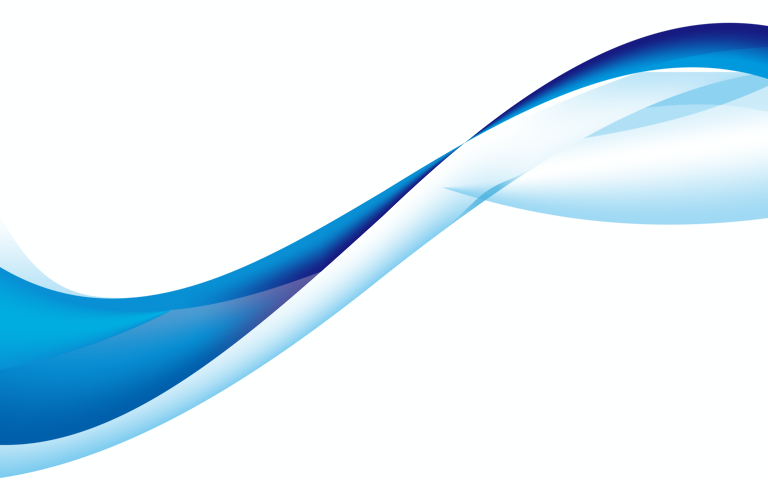
This background is drawn by a Shadertoy shader. Its source:

```glsl
// Twisting blue ribbon with translucent pale veils on a white ground.
// Every edge is a cubic Bezier height curve y(x); the areas between pairs
// of curves are filled with gradients and layered from back to front.

// Layout grid: x runs right, y runs down
const vec2 GRID = vec2(768.0, 480.0);
const float MID = 384.0;

// Colours
const vec3 PAPER = vec3(0.995, 1.0, 1.0);
const vec3 SKY   = vec3(0.42, 0.77, 0.93);
const vec3 TEAL  = vec3(0.26, 0.68, 0.86);
const vec3 CYAN  = vec3(0.00, 0.68, 0.88);
const vec3 AZURE = vec3(0.03, 0.56, 0.83);
const vec3 STEEL = vec3(0.30, 0.61, 0.82);
const vec3 DEEP  = vec3(0.00, 0.37, 0.67);
const vec3 NAVY  = vec3(0.09, 0.10, 0.50);
const vec3 MAUVE = vec3(0.38, 0.33, 0.61);

// Bezier heights: long curves have a left and a right half
const vec4 RIM_L  = vec4(267.0, 343.0, 267.0, 191.0);
const vec4 RIM_R  = vec4(191.0, 112.0, 38.0, 79.0);
const vec4 KEEL_L = vec4(445.0, 448.0, 331.0, 215.0);
const vec4 KEEL_R = vec4(215.0, 92.0, 5.0, 26.0);
const vec4 HEM_L  = vec4(478.0, 459.0, 379.0, 276.0);
const vec4 HEM_R  = vec4(276.0, 175.0, 89.0, 72.0);
const vec4 LENS   = vec4(165.0, 220.0, 235.0, 218.0);
const vec4 BAND   = vec4(270.0, 336.0, 312.0, 272.0);
const vec4 FOLD   = vec4(370.0, 358.0, 340.0, 311.0);
const vec4 PETAL  = vec4(138.0, 128.0, 114.0, 86.0);
const vec4 CREASE = vec4(142.0, 124.0, 89.0, 112.0);
const vec4 GLINT  = vec4(136.0, 114.0, 90.0, 72.0);
const vec4 SHEEN  = vec4(76.0, 58.0, 50.0, 47.0);

// Height of a cubic Bezier with evenly spaced x between x0 and x1
float bezier(float x, float x0, float x1, vec4 h) {
    float t = clamp((x - x0) / (x1 - x0), 0.0, 1.0), u = 1.0 - t;
    return dot(h, vec4(u * u * u, 3.0 * u * u * t, 3.0 * u * t * t, t * t * t));
}

float wave(float x, vec4 left, vec4 right) {
    return x < MID ? bezier(x, 0.0, MID, left) : bezier(x, MID, GRID.x, right);
}

// Smooth coverage of the area below a curve, and between two curves
float below(float y, float edge) {
    float soft = 0.8 * GRID.y / iResolution.y;
    return smoothstep(-soft, soft, y - edge);
}

float between(float y, float top, float bottom) {
    return below(y, top) * (1.0 - below(y, bottom));
}

// Relative position between two curves
float along(float y, float top, float bottom) {
    return clamp((y - top) / max(bottom - top, 1.0), 0.0, 1.0);
}

void mainImage(out vec4 fragColor, in vec2 fragCoord) {
    vec2 uv = fragCoord / iResolution.xy;
    float x = uv.x * GRID.x, y = (1.0 - uv.y) * GRID.y;

    float rim = wave(x, RIM_L, RIM_R);
    float keel = wave(x, KEEL_L, KEEL_R);
    float hem = wave(x, HEM_L, HEM_R);
    float upper = min(rim, keel), lower = max(rim, keel);
    float lens = bezier(x, MID, GRID.x, LENS);
    vec3 col = PAPER;

    // Haze above the left rim
    float haze = 298.0 - 83.0 * pow(max(1.0 - x / 130.0, 0.0), 3.0);
    float hazeTint = 0.5 * smoothstep(205.0, 310.0, y) * step(x, 130.0);
    col = mix(col, SKY, between(y, haze, rim) * hazeTint);

    // Pale ribbon along the hem, turning into the upper veil
    float s = along(y, lower, hem);
    float tint = mix(0.45 + 0.45 * s, 0.85 * s * s, smoothstep(60.0, 380.0, x));
    tint *= 1.0 - 0.85 * smoothstep(430.0, 540.0, x);
    float glint = bezier(x, 480.0, 640.0, GLINT);
    float veil = 0.45 * smoothstep(500.0, 660.0, x) * below(y, glint);
    tint += veil * (1.0 - smoothstep(0.0, 45.0, y - rim));
    col = mix(col, SKY, between(y, lower, hem) * tint);

    // Lens-shaped veil with a diagonal white streak
    float streak = mix(178.0, 135.0, (x - 500.0) / 268.0);
    float lensTint = 0.65 * smoothstep(0.0, 1.0, along(y, streak, lens));
    lensTint += 0.22 * smoothstep(0.0, 35.0, streak - y) * below(y, hem);
    col = mix(col, SKY, between(y, lower, lens) * lensTint);

    // Overlap at the crossing, then the crescent petal and its crease
    float knot = 8.0 * exp(-pow((x - 487.0) / 28.0, 2.0));
    col = mix(col, TEAL, between(y, hem - knot, hem) * min(0.1 * knot, 0.7));
    float petal = bezier(x, 585.0, GRID.x, PETAL);
    float crease = bezier(x, 470.0, GRID.x, CREASE);
    col = mix(col, SKY, between(y, hem, petal) * mix(0.7, 0.4, below(y, crease)));
    col = mix(col, SKY, between(y, max(hem, petal), crease) * 0.15 * step(640.0, x));

    // Left body: cyan fold over a blue gradient
    float band = bezier(x, 0.0, 320.0, BAND);
    float fold = bezier(x, 0.0, 170.0, FOLD);
    float depth = along(y, band, keel);
    vec3 body = mix(STEEL, AZURE, smoothstep(0.0, 0.55, depth));
    body = mix(body, DEEP, smoothstep(0.4, 1.0, depth));
    body = mix(body, MAUVE, 0.9 * smoothstep(190.0, 310.0, x));
    float foldGlow = sin(3.14159 * along(y, band, fold));
    body = mix(body, mix(AZURE, CYAN, foldGlow), (1.0 - below(y, fold)) * step(x, 170.0));

    // Saturated band along the rim, darkening toward its lower edge
    float shade = smoothstep(0.15, 1.0, along(y, rim, min(band, keel)));
    shade *= smoothstep(170.0, 340.0, x) * (1.0 - 0.7 * smoothstep(430.0, 468.0, x));
    body = mix(mix(AZURE, NAVY, shade), body, below(y, band));

    // Right of the twist: navy crest with a brighter underside
    float sheen = bezier(x, 620.0, GRID.x, SHEEN);
    float light = smoothstep(0.05, 1.0, along(y, keel, rim));
    light += 0.14 * below(y, sheen) * smoothstep(620.0, 680.0, x);
    vec3 crest = mix(NAVY, vec3(0.0, 0.60, 0.87), min(light, 1.0));
    body = mix(body, crest, smoothstep(464.0, 480.0, x));
    col = mix(col, body, between(y, upper, lower));

    fragColor = vec4(col, 1.0);
}
```
